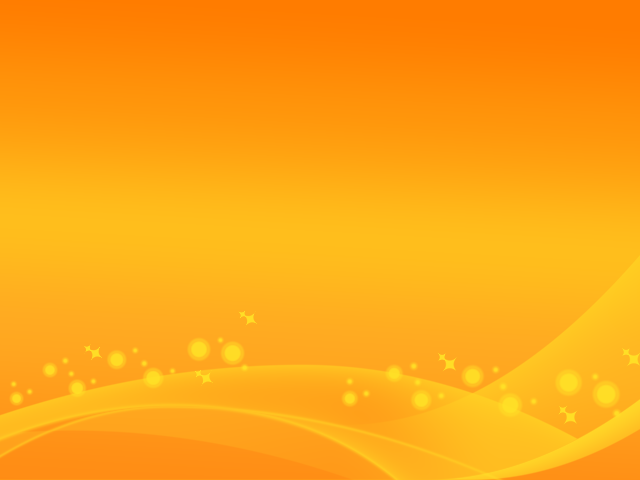
A Shadertoy shader for this background:

```glsl
// A warm orange gradient with translucent golden ribbons sweeping along the foot.
// Ribbons are filled between parabolic arcs; two similar clusters of glowing
// bubbles and four-pointed sparkles are laid out by formulas in loops.

// Soft coverage of the region below an edge.
float below(float y, float edge) {
    float soft = 1.0 / iResolution.y;
    return smoothstep(soft, -soft, y - edge);
}

// Height of an arch with a separate curvature on each side of its peak.
float arch(float x, vec2 peak, float leftBend, float rightBend) {
    float d = x - peak.x;
    return peak.y - (d < 0.0 ? leftBend : rightBend) * d * d;
}

vec3 backdrop(vec2 p) {
    float t = p.y + 0.055 * (p.x - 0.667);
    vec3 c = mix(vec3(1.0, 0.55, 0.08), vec3(1.0, 0.665, 0.13), smoothstep(-0.05, 0.32, t));
    c = mix(c, vec3(1.0, 0.745, 0.11), smoothstep(0.27, 0.51, t));
    c = mix(c, vec3(1.0, 0.60, 0.05), smoothstep(0.50, 0.77, t));
    return mix(c, vec3(1.0, 0.485, 0.0), smoothstep(0.70, 1.0, t));
}

vec3 ribbons(vec3 c, vec2 p) {
    vec3 gold = vec3(1.0, 0.83, 0.14);
    vec3 amber = vec3(1.0, 0.59, 0.09);
    float x = p.x, y = p.y;
    float hill = arch(x, vec2(0.63, 0.24), 0.265, 0.47);
    float wing = 0.115 + 0.94 * (x - 0.72) * (x - 0.72);
    float d = max(x - 0.36, 0.0);
    float fold = arch(x, vec2(0.36, 0.155), 0.54, 0.54) - 0.8 * d * d * d * d;
    float strand = arch(x, vec2(0.35, 0.153), 0.85, 0.32);
    float hem = arch(x, vec2(0.15, 0.103), 0.30, 0.30);
    float crescentTop = 0.82 * pow(max(x - 0.88, 0.0), 2.0);
    float crescentBase = 0.85 * pow(max(x - 0.98, 0.0), 2.0);

    // Wing rising to the right, faint where it starts
    float inWing = below(y, wing) * (1.0 - below(y, crescentTop)) * smoothstep(0.68, 1.0, x);
    float wingGlow = 0.22 + 0.5 * exp(-max(wing - y, 0.0) * 9.0);
    c = mix(c, gold, inWing * wingGlow);

    // Hill with a bright crest and a darker belly
    float inHill = below(y, hill) * (1.0 - below(y, fold)) * (1.0 - below(y, crescentTop));
    float depth = max(hill - y, 0.0);
    vec3 belly = mix(amber, vec3(1.0, 0.75, 0.13), smoothstep(0.72, 1.05, x));
    belly = mix(belly, vec3(1.0, 0.66, 0.11), smoothstep(0.45, 0.1, x));
    c = mix(c, mix(belly, gold, 0.85 * exp(-depth * 24.0)), inHill * 0.85);

    // Wing overlapping the hill
    float overlap = inHill * below(y, wing) * smoothstep(0.62, 1.0, x);
    c = mix(c, gold, overlap * 0.25 * exp(-max(wing - y, 0.0) * 12.0));

    // Glow hugging the outside of the fold
    float foldGlow = inHill * exp(-max(y - fold, 0.0) * 28.0);
    c = mix(c, gold, foldGlow * (0.35 + 0.4 * smoothstep(0.5, 0.8, x)));

    // Pale sheet between the strand and the hem
    float inSheet = below(y, max(strand, hem)) * (1.0 - below(y, min(strand, hem)));
    c = mix(c, vec3(1.0, 0.73, 0.14), inSheet * mix(0.4, 0.22, smoothstep(0.3, 0.8, x)));

    // Thin bright strands
    float strandLine = exp(-pow((y - strand) / 0.0035, 2.0));
    float foldLine = exp(-pow((y - fold) / 0.0045, 2.0));
    c = mix(c, gold, 0.55 * max(strandLine, foldLine));

    // Bright crescent in the lower right corner
    float inCrescent = below(y, crescentTop) * (1.0 - below(y, crescentBase));
    float sheen = smoothstep(crescentBase - 0.03, crescentTop + 0.01, y);
    return mix(c, vec3(1.0, 0.87, 0.16), inCrescent * (0.4 + 0.5 * sheen));
}

// Bubbles and sparkles, with q measured from the cluster's left end.
vec3 cluster(vec3 c, vec2 q) {
    vec3 lemon = vec3(1.0, 0.89, 0.15);
    float soft = 1.5 / iResolution.y;
    for (int n = 0; n < 17; n++) {
        float i = float(n);
        float wave = cos(6.2832 * (i - 1.3) / 5.0);
        vec2 center = vec2(-0.0104 + 0.0208 * i + 0.00064 * i * i - 0.0156 * wave,
                           0.0226 + 0.0043 * i - 0.0347 * wave);
        float big = smoothstep(-0.1, 0.6, cos(6.2832 * (i - 1.0) / 2.4));
        float radius = mix(0.006, 0.013 + 0.0008 * i, big);
        float r = length(q - center);
        float halo = smoothstep(radius + soft, radius - soft, r);
        float core = smoothstep(radius * 0.8 + soft, radius * 0.7 - soft, r);
        c = mix(c, lemon, max(0.45 * halo, 0.88 * core));
    }
    // Three pairs of sparkles
    for (int n = 0; n < 6; n++) {
        float j = float(n / 2), side = float(n % 2) * 2.0 - 1.0;
        vec2 center = vec2(0.153 + 0.300 * j - 0.0694 * j * j,
                           0.0938 - 0.1398 * j + 0.0877 * j * j);
        vec2 s = q - center - side * vec2(0.008, -0.005);
        s = abs(mat2(0.83, 0.56, -0.56, 0.83) * s);
        float size = 0.017 + 0.004 * side;
        float star = sqrt(s.x / size) + sqrt(s.y / size);
        c = mix(c, lemon, 0.9 * smoothstep(1.08, 0.85, star));
    }
    return c;
}

void mainImage(out vec4 fragColor, in vec2 fragCoord) {
    vec2 p = fragCoord / iResolution.y;
    vec3 color = ribbons(backdrop(p), p);
    color = cluster(color, p - vec2(0.038, 0.175));
    // The second cluster is larger and tilted downward
    mat2 tilt = mat2(0.8455, 0.1629, -0.1629, 0.8455);
    color = cluster(color, tilt * (p - vec2(0.734, 0.175)));
    fragColor = vec4(color, 1.0);
}
```
